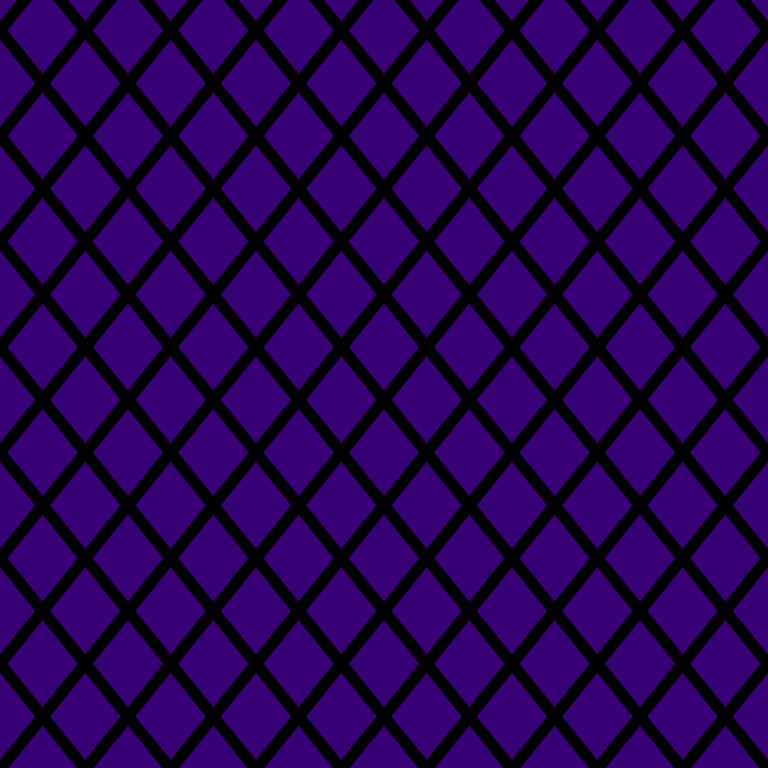
Write a three.js fragment shader that draws this pattern.

```glsl
// Diamond lattice of black diagonal bars over a flat deep purple ground.
varying vec2 vUv;

const vec3 GROUND_COLOR = vec3(0.22, 0.0, 0.46);
const vec3 BAR_COLOR = vec3(0.0);
const vec2 DIAMOND_SIZE = vec2(1.0 / 9.0, 0.13743); // width and height of one repeat
const vec2 LATTICE_ORIGIN = vec2(0.0, -0.0016);     // a point where two bars cross
const float BAR_WIDTH = 0.0151;
const float EDGE_SOFTNESS = 0.0028;

// Distance from each coordinate to its nearest whole number.
vec2 distanceToInteger(vec2 p) {
  return 0.5 - abs(fract(p) - 0.5);
}

// Distance to the centre line of the nearest bar, in canvas units.
float latticeDistance(vec2 p) {
  vec2 cell = (p - LATTICE_ORIGIN) / DIAMOND_SIZE;
  vec2 diagonals = vec2(cell.x + cell.y, cell.x - cell.y);
  vec2 d = distanceToInteger(diagonals) / length(1.0 / DIAMOND_SIZE);
  return min(d.x, d.y);
}

void main() {
  float edge = latticeDistance(vUv) - 0.5 * BAR_WIDTH;
  float ground = smoothstep(-0.5 * EDGE_SOFTNESS, 0.5 * EDGE_SOFTNESS, edge);
  gl_FragColor = vec4(mix(BAR_COLOR, GROUND_COLOR, ground), 1.0);
}
```
